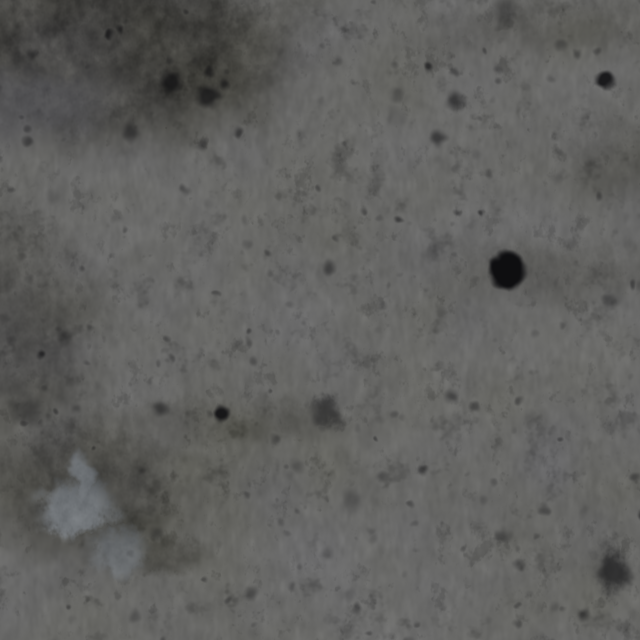
This texture is drawn by a three.js fragment shader. Its source:

```glsl
varying vec2 vUv;

vec3 hash3(vec2 cell) {
  vec3 q = fract(cell.xyx * vec3(0.1031, 0.1030, 0.0973));
  q += dot(q, q.yxz + 33.33);
  return fract((q.xxy + q.yzz) * q.zyx);
}

// Cellular noise: one soft bump of random sign per cell, about -1 to 1
float bumps(vec2 p) {
  vec2 cell = floor(p);
  float sum = 0.0;
  for (int y = -1; y <= 1; y++) {
    for (int x = -1; x <= 1; x++) {
      vec2 id = cell + vec2(float(x), float(y));
      vec3 rnd = hash3(id + 71.0);
      vec2 d = p - id - rnd.xy;
      float k = max(0.0, 1.0 - dot(d, d));
      sum += (rnd.z * 2.0 - 1.0) * k * k;
    }
  }
  return sum;
}

float clouds(vec2 p) {
  float sum = 0.0, amp = 0.6;
  for (int i = 0; i < 4; i++) {
    sum += amp * bumps(p);
    p = mat2(1.6, 1.2, -1.2, 1.6) * p + 17.3;
    amp *= 0.7;
  }
  return sum;
}

// Soft blot: 1 inside, fading to 0 over the rim
float blot(vec2 p, vec2 center, vec2 radius, float blur) {
  return 1.0 - smoothstep(1.0 - blur, 1.0 + blur, length((p - center) / radius));
}

// Scattered pits of random size and depth; radii are in cells
float pits(vec2 p, float chance, float rMin, float rMax) {
  vec2 cell = floor(p);
  float dark = 0.0;
  for (int y = -1; y <= 1; y++) {
    for (int x = -1; x <= 1; x++) {
      vec2 id = cell + vec2(float(x), float(y));
      vec3 place = hash3(id + 13.0);
      vec3 look = hash3(id + 157.0);
      float r = mix(rMin, rMax, look.x * look.x);
      float depth = mix(0.15, 0.65, look.y * look.y);
      float pit = blot(p, id + place.xy, r * vec2(1.0, 0.9 + 0.4 * look.z), 0.8);
      dark = max(dark, pit * depth * step(place.z, chance));
    }
  }
  return dark;
}

void main() {
  vec2 uv = vUv;
  float broad = clouds(uv * 5.0 + 3.0);
  float mottle = clouds(uv * 19.0 + 40.0);
  float flecks = clouds(uv * vec2(42.0, 34.0) + 120.0);
  vec2 rough = uv + 0.022 * vec2(broad, clouds(uv * 6.0 + 90.0));
  rough += 0.012 * vec2(mottle, flecks);
  vec2 ragged = uv + 0.003 * vec2(bumps(uv * 80.0), bumps(uv * 80.0 + 30.0));

  // Concrete with fine upright grain
  float tone = 0.411 + 0.014 * broad + 0.012 * mottle + 0.008 * flecks;
  tone += 0.013 * bumps(uv * vec2(170.0, 80.0)) + 0.014 * bumps(uv * vec2(90.0, 50.0));
  tone -= 0.07 * smoothstep(0.25, 1.2, clouds(uv * 24.0 + 200.0));
  tone -= 0.06 * smoothstep(0.3, 1.1, flecks);

  // Damp stains with blotchy edges
  float stain = blot(rough, vec2(0.17, 0.92), vec2(0.28, 0.14), 0.4);
  stain = max(stain, 0.65 * blot(rough, vec2(0.02, 0.48), vec2(0.12, 0.15), 0.6));
  stain = max(stain, 0.75 * blot(rough, vec2(0.12, 0.24), vec2(0.14, 0.10), 0.5));
  stain = max(stain, 0.65 * blot(rough, vec2(0.23, 0.14), vec2(0.06, 0.03), 0.5));
  stain = max(stain, 0.3 * blot(rough, vec2(0.27, 0.34), vec2(0.26, 0.025), 0.8));
  stain = max(stain, 0.35 * blot(rough, vec2(0.86, 0.57), vec2(0.15, 0.04), 0.8));
  stain = max(stain, 0.35 * blot(rough, vec2(0.85, 0.95), vec2(0.16, 0.04), 0.8));
  stain = max(stain, 0.35 * blot(rough, vec2(0.96, 0.75), vec2(0.07, 0.05), 0.8));
  tone *= 1.0 - stain * (0.37 - 0.12 * mottle - 0.08 * flecks);
  vec3 color = tone * mix(vec3(1.0, 1.0, 0.985), vec3(1.01, 1.0, 0.95), stain);
  color.b += 0.006 * broad + 0.006 * bumps(uv * 14.0);

  // Pale mineral patches
  float pale = blot(rough, vec2(0.11, 0.205), vec2(0.055, 0.034), 0.4);
  pale = max(pale, blot(rough, vec2(0.122, 0.25), vec2(0.016, 0.04), 0.5));
  pale = max(pale, 0.8 * blot(rough, vec2(0.165, 0.14), vec2(0.038, 0.03), 0.5));
  vec3 mineral = vec3(0.45, 0.47, 0.49) + 0.04 * mottle + 0.04 * flecks;
  color = mix(color, mineral, 0.85 * pale);
  float haze = blot(rough, vec2(0.08, 0.84), vec2(0.10, 0.05), 0.6);
  color = mix(color, vec3(0.36, 0.36, 0.38) + 0.03 * flecks, 0.6 * haze);

  // Pits from faint specks to deep holes
  float dark = 0.55 * pits(ragged * 42.0, 0.10, 0.14, 0.30);
  dark = max(dark, pits(ragged * 17.0 + 5.0, 0.17, 0.09, 0.21));
  dark = max(dark, 0.7 * pits(ragged * 6.0 + 9.0, 0.15, 0.07, 0.14));
  dark = max(dark, 0.6 * blot(rough, vec2(0.945, 0.12), vec2(0.026, 0.036), 0.6));
  dark = max(dark, 0.45 * blot(rough, vec2(0.5, 0.355), vec2(0.024, 0.02), 0.7));
  dark = max(dark, 0.65 * blot(ragged, vec2(0.327, 0.85), vec2(0.018, 0.015), 0.5));
  dark = max(dark, 0.65 * blot(ragged, vec2(0.268, 0.872), vec2(0.015), 0.5));
  dark = max(dark, 0.85 * blot(ragged, vec2(0.945, 0.875), vec2(0.014, 0.012), 0.5));
  dark = max(dark, 0.85 * blot(ragged, vec2(0.345, 0.353), vec2(0.012), 0.5));
  dark = max(dark, 0.97 * blot(ragged, vec2(0.793, 0.577), vec2(0.028), 0.25));
  color = mix(color, vec3(0.045, 0.045, 0.055), dark);

  gl_FragColor = vec4(color, 1.0);
}
```
